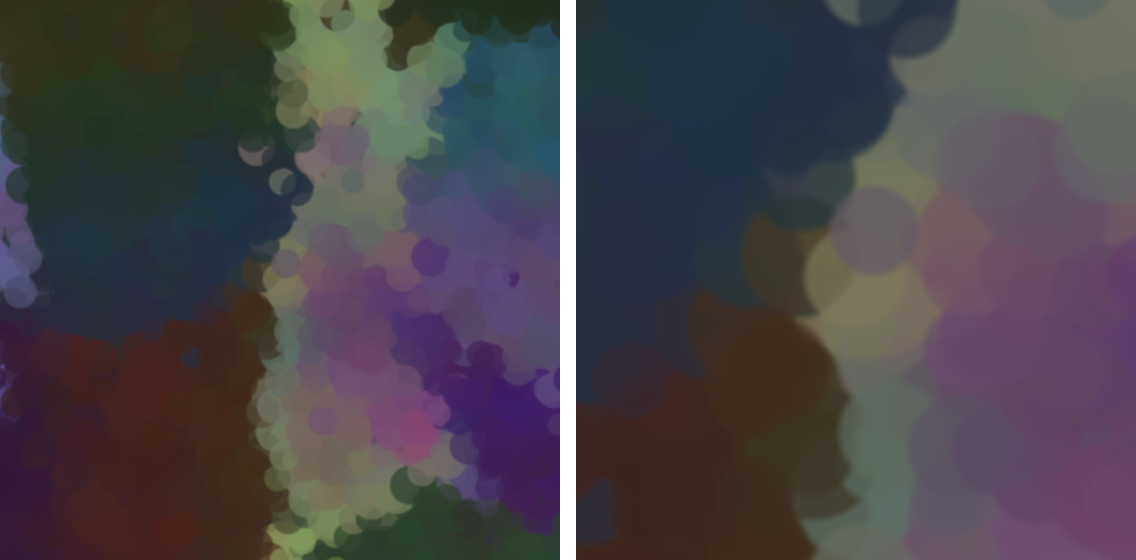
Left, the full canvas; right, a detail of the centre.
This background is drawn by a Shadertoy shader. Its source:

```glsl
#define DAB_LAYERS 4
#define DAB_SIZE 0.085
#define DAB_SHRINK 0.8
#define DAB_OPACITY 0.72
#define DAB_SOFTNESS 0.0035
#define STRAY_SHARE 0.10
#define STRAY_REACH 0.11
#define WARP 0.035
#define REGION_EDGE 0.014
#define HUE_DRIFT 0.32

vec2 hash2(vec2 p) {
    vec3 q = fract(p.xyx * vec3(0.1031, 0.1030, 0.0973));
    q += dot(q, q.yzx + 33.33);
    return fract((q.xx + q.yz) * q.zy);
}

float cornerSlope(vec2 cell, vec2 offset) {
    return dot(hash2(cell + 50.0) * 2.0 - 1.0, offset);
}

float gradientNoise(vec2 p) {
    vec2 i = floor(p), f = p - i;
    vec2 u = f * f * f * (f * (f * 6.0 - 15.0) + 10.0);
    vec2 e = vec2(1, 0);
    return mix(mix(cornerSlope(i, f), cornerSlope(i + e, f - e), u.x),
               mix(cornerSlope(i + e.yx, f - e.yx), cornerSlope(i + 1.0, f - 1.0), u.x), u.y);
}

float inside(float d) { return smoothstep(-REGION_EDGE, REGION_EDGE, d); }
float bump(float t) { return exp(-t * t); }
float glow(vec2 p, vec2 centre, float size) { return bump(length(p - centre) / size); }

// Dark column: olive and teal above, russet and plum below
vec3 shadowColour(vec2 p) {
    vec3 low = mix(vec3(0.20, 0.10, 0.22), vec3(0.26, 0.13, 0.12), smoothstep(0.02, 0.22, p.x + 0.1 * p.y));
    low = mix(low, vec3(0.25, 0.18, 0.11), smoothstep(0.26, 0.48, p.x));
    vec3 high = mix(vec3(0.17, 0.16, 0.23), vec3(0.14, 0.20, 0.25), smoothstep(0.42, 0.62, p.y + 0.2 * p.x));
    float greenLine = p.y - 0.25 * p.x;
    high = mix(high, vec3(0.14, 0.20, 0.15), smoothstep(0.52, 0.70, greenLine));
    high = mix(high, vec3(0.19, 0.19, 0.11), smoothstep(0.72, 0.85, greenLine));
    float seam = 0.39 + 1.9 * (p.x - 0.2) * (p.x - 0.2);
    return mix(low, high, smoothstep(-0.025, 0.025, p.y - seam));
}

// Luminous opening: lime ends, mauve middle, soft tints
vec3 lightColour(vec2 p) {
    vec3 c = mix(vec3(0.47, 0.54, 0.34), vec3(0.41, 0.42, 0.37), bump((p.y - 0.4) / 0.2));
    float mauve = bump((p.y - 0.43) / 0.2) * smoothstep(0.48, 0.60, p.x);
    c = mix(c, vec3(0.39, 0.28, 0.41), mauve);
    c = mix(c, vec3(0.50, 0.41, 0.42), 0.8 * glow(p, vec2(0.59, 0.72), 0.12));
    c = mix(c, vec3(0.37, 0.53, 0.47), 0.8 * glow(p, vec2(0.74, 0.80), 0.12));
    c = mix(c, vec3(0.47, 0.37, 0.36), 0.8 * glow(p, vec2(0.62, 0.19), 0.08));
    return mix(c, vec3(0.51, 0.27, 0.47), glow(p, vec2(0.75, 0.28), 0.11));
}

vec3 regionColour(vec2 p) {
    vec2 q = p + WARP * vec2(gradientNoise(p * 7.0), gradientNoise(p * 7.0 + 19.0));
    vec3 c = lightColour(q);

    // Slate and teal bank on the right
    vec3 bank = mix(vec3(0.34, 0.28, 0.45), vec3(0.16, 0.32, 0.38), smoothstep(0.56, 0.78, q.y + 0.15 * (q.x - 0.85)));
    c = mix(c, bank, inside(q.x - 0.81 + 0.1 * bump((q.y - 0.61) / 0.14)));

    // Violet diagonal widening toward the lower right
    float along = q.x - 0.65;
    float violet = 0.04 + 0.38 * along - abs(q.y - 0.50 + 1.1 * along);
    vec3 violetColour = mix(vec3(0.34, 0.22, 0.41), vec3(0.25, 0.12, 0.37), smoothstep(0.02, 0.20, along));
    c = mix(c, violetColour, inside(violet) * step(0.0, along));

    // Foliage-dark rims
    float rise = q.x - 0.80;
    c = mix(c, vec3(0.17, 0.25, 0.17), inside(0.12 - 2.0 * rise * rise - q.y));
    float hang = 0.08 * bump((q.x - 0.73) / 0.04);
    vec3 rim = mix(vec3(0.13, 0.17, 0.11), vec3(0.24, 0.22, 0.14), hang * 10.0);
    c = mix(c, rim, inside(q.y - 0.95 + hang) * inside(q.x - 0.69));

    // Column and the pale slivers along its left side
    float columnEdge = 0.478 + 0.065 * bump((q.y - 0.72) / 0.13)
        + 0.05 * bump((q.y - 0.07) / 0.06) + 0.03 * smoothstep(0.8, 1.0, q.y);
    c = mix(c, shadowColour(q), inside(columnEdge - q.x));
    float sliver = min(0.065 - 0.17 * (p.y - 0.48) - p.x, p.y - 0.475);
    sliver = max(sliver, 0.028 - length((p - vec2(0.0, 0.32)) * vec2(1.0, 0.8)));
    c = mix(c, mix(vec3(0.38, 0.33, 0.53), vec3(0.30, 0.40, 0.50), smoothstep(0.6, 0.8, p.y)), inside(sliver));

    vec3 drift = vec3(gradientNoise(p * 9.0 + 3.0), gradientNoise(p * 9.0 + 41.0), gradientNoise(p * 9.0 + 77.0));
    return c * (1.0 + HUE_DRIFT * drift);
}

void mainImage(out vec4 fragColor, in vec2 fragCoord) {
    vec2 p = fragCoord / iResolution.xy;
    vec3 colour = regionColour(p);
    float size = DAB_SIZE;

    // Overlapping round dabs, coarse to fine, each tinted from its centre
    for (int layer = 0; layer < DAB_LAYERS; layer++) {
        vec2 home = floor(p / size);
        for (int k = 0; k < 9; k++) {
            vec2 cell = home + vec2(k % 3, k / 3) - 1.0;
            vec2 seed = cell + 37.0 * float(layer + 1);
            vec2 centre = (cell + hash2(seed)) * size;
            vec2 trait = hash2(seed + 211.0);
            float radius = size * mix(0.45, 0.8, trait.x);
            float cover = smoothstep(DAB_SOFTNESS, -DAB_SOFTNESS, length(p - centre) - radius);
            if (cover <= 0.0) continue;
            vec2 stray = (hash2(seed + 317.0) - 0.5) * 2.0 * STRAY_REACH * step(trait.y, STRAY_SHARE);
            vec3 paint = regionColour(clamp(centre + stray, 0.0, 1.0));
            colour = mix(colour, paint, cover * DAB_OPACITY);
        }
        size *= DAB_SHRINK;
    }
    fragColor = vec4(colour, 1.0);
}
```
